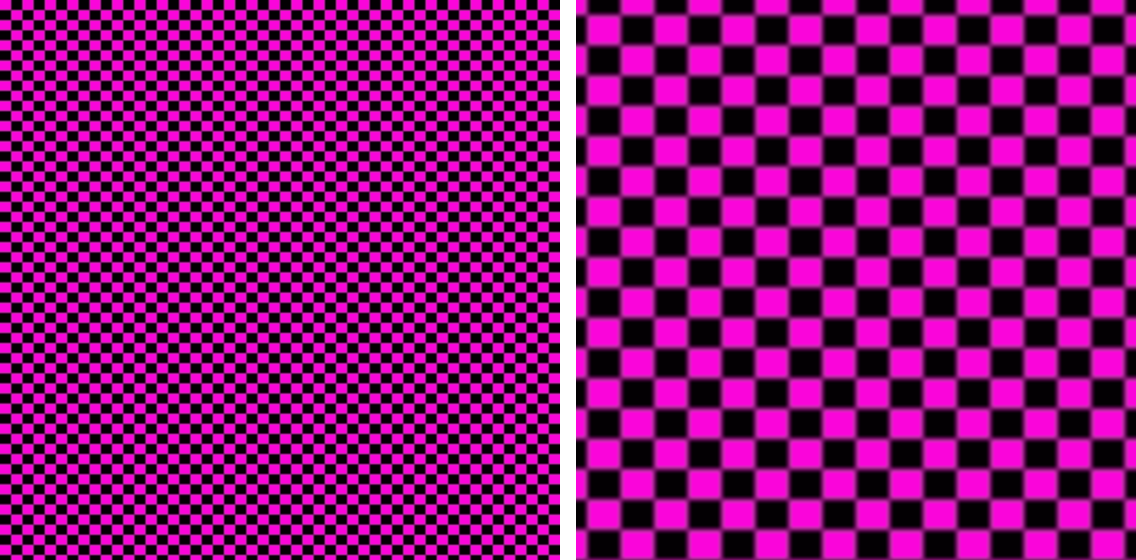
Left, the full canvas; right, a detail of the centre.
A Shadertoy shader for this pattern:

```glsl
// Soft-edged magenta and black checkerboard of slightly wide cells.

const vec2 CELLS = vec2(50.0, 55.5);           // cells across and down
const float SOFTNESS = 0.0031;                 // half-width of an edge, in canvas units
const vec3 MAGENTA = vec3(0.98, 0.02, 0.855);
const vec3 BLACK = vec3(0.012, 0.0, 0.012);
const float EDGE_PALENESS = 0.13;              // green added on the bright side of edges

// Square wave per axis: +1 in even cells, -1 in odd ones, smooth in between.
vec2 softSquareWave(vec2 p, vec2 halfWidth) {
    // Only inner boundaries are softened, so the canvas border stays crisp.
    vec2 boundary = clamp(floor(p + 0.5), vec2(1.0), ceil(CELLS) - 1.0);
    vec2 parity = 1.0 - 2.0 * mod(boundary, 2.0);
    vec2 ramp = smoothstep(-halfWidth, halfWidth, p - boundary);
    return parity * (2.0 * ramp - 1.0);
}

void mainImage(out vec4 fragColor, in vec2 fragCoord) {
    // Cell coordinates, counted from the top left
    vec2 uv = fragCoord / iResolution.xy;
    vec2 p = vec2(uv.x, 1.0 - uv.y) * CELLS;

    // Checker coverage, never sharper than a pixel
    vec2 halfWidth = max(vec2(SOFTNESS), 0.75 / iResolution.xy) * CELLS;
    vec2 wave = softSquareWave(p, halfWidth);
    float coverage = 0.5 + 0.5 * wave.x * wave.y;

    // Base colours, with a pale fringe that peaks at three quarters coverage
    vec3 color = mix(BLACK, MAGENTA, coverage);
    float fringe = 9.48 * coverage * coverage * coverage * (1.0 - coverage);
    color.g += EDGE_PALENESS * fringe;

    fragColor = vec4(color, 1.0);
}
```
